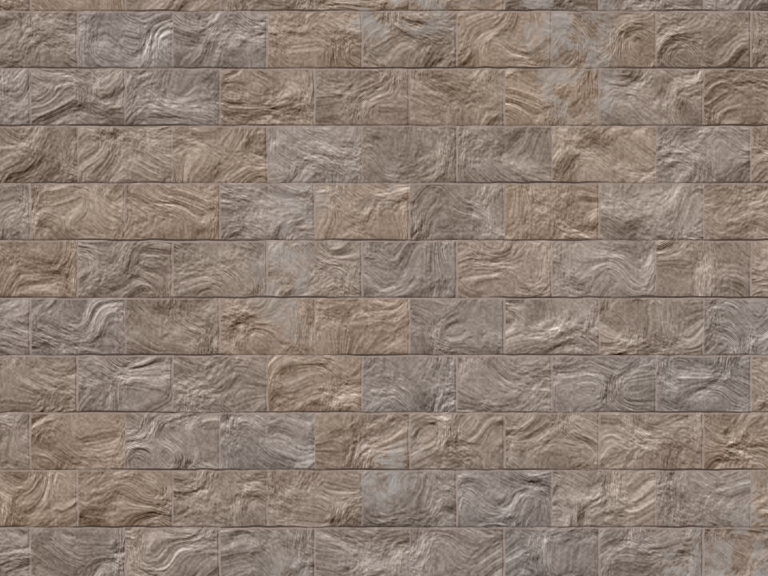
Write a Shadertoy shader that draws this texture.

```glsl
// A weathered wall of rough split-face stone blocks in running bond.

const float ROWS = 10.04;         // courses over the canvas height
const float COLUMNS = 8.1;        // blocks over the canvas width
const vec2 LIGHT = vec2(-0.45, 0.89);
const vec3 STONE = vec3(0.535, 0.482, 0.445);
const vec3 WARM = vec3(0.035, 0.004, -0.030);
const vec3 MORTAR = vec3(0.630, 0.565, 0.530);
const vec3 SHADOW = vec3(0.270, 0.230, 0.205);
const vec3 LIME = vec3(0.660, 0.655, 0.650);

float hash(vec2 p) {
    return fract(sin(dot(p, vec2(127.1, 311.7))) * 43758.5453);
}

float noise(vec2 p) {
    vec2 i = floor(p), f = fract(p);
    f = f * f * (3.0 - 2.0 * f);
    return mix(mix(hash(i), hash(i + vec2(1, 0)), f.x),
               mix(hash(i + vec2(0, 1)), hash(i + vec2(1, 1)), f.x), f.y);
}

float fbm(vec2 p) {
    float sum = 0.0, amp = 0.5;
    for (int i = 0; i < 5; i++) {
        sum += amp * noise(p);
        p = mat2(1.64, 1.23, -1.23, 1.64) * p + 7.3;
        amp *= 0.6;
    }
    return sum;
}

// Height of the broken stone face, with bent ridges
float relief(vec2 p) {
    vec2 bend = vec2(noise(p * 17.0), noise(p * 17.0 + 31.0)) - 0.5;
    return fbm(p * vec2(13.0, 16.0) + bend * 1.2);
}

// Soft line of a given half width around distance zero
float line(float d, float halfWidth, float aa) {
    return 1.0 - smoothstep(halfWidth - aa, halfWidth + aa, abs(d));
}

// Block coordinates: integer part names the block, fraction lies inside it
vec2 blockCoord(vec2 uv) {
    float row = (1.0 - uv.y) * ROWS - 0.19;
    float shift = 0.5 * mod(floor(row), 2.0);
    float stretch = 0.1 * smoothstep(0.784, 0.855, uv.x);
    return vec2((uv.x - 0.1015) * COLUMNS - stretch + shift, row);
}

vec3 stoneColor(vec2 p, vec2 id) {
    vec2 q = p + 5.0 * vec2(hash(id), hash(id + 19.0));
    float h = relief(q);
    float slope = h - relief(q + LIGHT * 0.004);
    float chips = smoothstep(0.52, 0.78, fbm(q * 19.0 + 4.0) * 0.85);
    float shade = 1.35 * slope + 0.16 * (h - 0.57);
    shade += 0.10 * (noise(p * 270.0) - 0.5) - 0.055 * chips;
    shade += 0.035 * (hash(id + 3.0) - 0.5) + 0.05 * (noise(p * 4.0) - 0.5);
    float warmth = hash(id + 8.0) + noise(p * 2.3 + 5.0) - 0.95;
    return STONE + 0.015 + shade + WARM * warmth;
}

void mainImage(out vec4 fragColor, in vec2 fragCoord) {
    vec2 uv = fragCoord / iResolution.xy;
    vec2 p = fragCoord / iResolution.y;
    float aspect = iResolution.x / iResolution.y;
    float aa = 0.75 / iResolution.y;

    // Signed distances to the nearest joints, in canvas heights
    vec2 block = blockCoord(uv);
    vec2 id = floor(block);
    vec2 size = vec2(aspect / COLUMNS, 1.0 / ROWS);
    vec2 d = (fract(block + 0.5) - 0.5) * size;
    d += 0.0022 * (vec2(noise(p * 45.0), noise(p * 45.0 + 9.0)) - 0.5);

    vec3 color = stoneColor(p, id);

    // Faces darken slightly towards their lower edge
    color -= 0.045 * smoothstep(0.55, 1.0, fract(block.y)) - 0.012;

    // Scattered pale lime bloom
    float bloom = smoothstep(0.73, 0.95, noise(p * 6.0 + 12.0));
    bloom *= smoothstep(0.45, 0.75, fbm(p * 38.0));
    color = mix(color, LIME, 0.55 * bloom);

    // Upright joints: pale mortar with a thin shaded side
    float wear = noise(p * vec2(9.0, 14.0) + 40.0);
    float upright = line(d.x, 0.0019, aa);
    float side = line(d.x + 0.0034, 0.0013, aa);
    color = mix(color, SHADOW, side * 0.35 * wear);
    color = mix(color, MORTAR, upright * (0.30 + 0.55 * wear));

    // Bed joints: broken shadow above a pale mortar strip
    float gap = smoothstep(0.2, 0.8, noise(p * vec2(11.0, 23.0) + 70.0));
    float bed = line(d.y - 0.0020, 0.0017, aa);
    float under = line(d.y + 0.0012, 0.0016, aa);
    color = mix(color, MORTAR, bed * (0.35 + 0.45 * wear));
    color = mix(color, SHADOW, under * (0.20 + 0.60 * gap));

    fragColor = vec4(clamp(color, 0.0, 1.0), 1.0);
}
```
